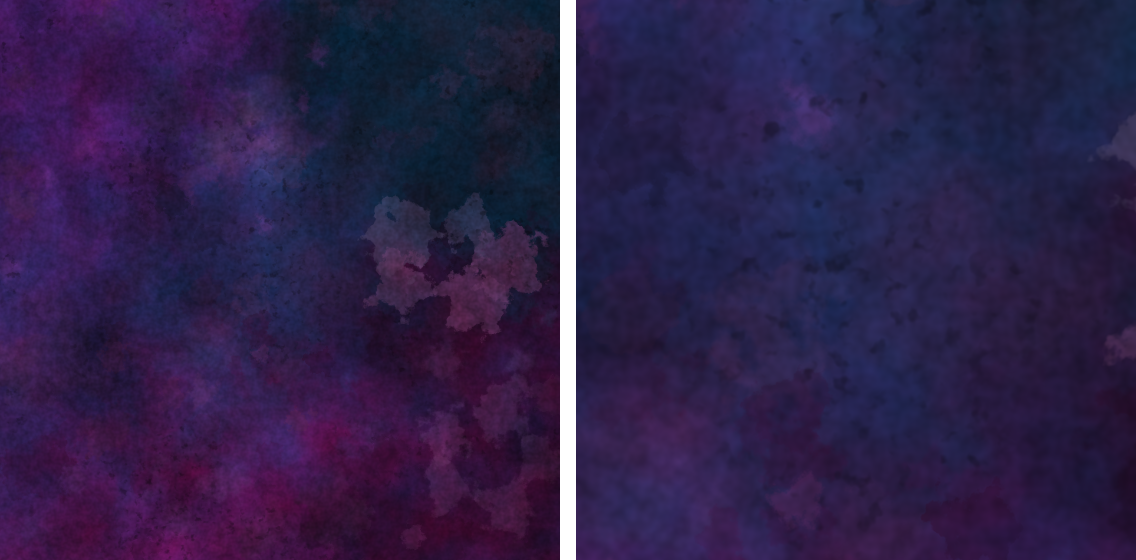
Left, the full canvas; right, a detail of the centre.
Give the GLSL for this background, as a WebGL 2 fragment shader.

```glsl
#version 300 es
precision highp float;

uniform vec2 u_resolution;
out vec4 fragColor;

const int WASH_COUNT = 6;
const vec2 WASH_CENTER[WASH_COUNT] = vec2[](
    vec2(0.17, 0.78), vec2(0.06, 0.45), vec2(0.40, 0.12),
    vec2(0.82, 0.24), vec2(0.84, 0.82), vec2(0.46, 0.56));
const vec3 WASH_COLOR[WASH_COUNT] = vec3[](
    vec3(0.25, 0.10, 0.36), vec3(0.19, 0.12, 0.33), vec3(0.31, 0.07, 0.30),
    vec3(0.18, 0.05, 0.19), vec3(0.06, 0.13, 0.21), vec3(0.12, 0.14, 0.29));
const float WASH_FOCUS = 24.0;
const float WARP_AMOUNT = 0.30;

const vec3 MAUVE = vec3(0.42, 0.23, 0.42);
const vec3 MIST = vec3(0.22, 0.25, 0.36);
const vec3 HUE_DRIFT = vec3(0.09, -0.04, -0.06);

const int BLOT_LAYERS = 3;
const float BLOT_CELLS = 5.0;
const float BLOT_SCALE_STEP = 1.9;
const float BLOT_DENSITY = 0.68;
const float BLOT_RAGGEDNESS = 0.65;

// Clusters of petals: center and spread, then radius, softness, cover, mist
const int CLUSTER_COUNT = 3;
const vec4 CLUSTER_PLACE[CLUSTER_COUNT] = vec4[](
    vec4(0.81, 0.53, 0.100, 0.065), vec4(0.46, 0.76, 0.05, 0.05), vec4(0.87, 0.18, 0.09, 0.08));
const vec4 CLUSTER_LOOK[CLUSTER_COUNT] = vec4[](
    vec4(0.058, 0.005, 0.58, 0.75), vec4(0.055, 0.02, 0.17, 0.3), vec4(0.048, 0.008, 0.27, 0.2));
const int PETAL_COUNT = 5;

const float BROAD_CONTRAST = 0.70;
const float CLOUD_CONTRAST = 0.45;
const float GRAIN_CONTRAST = 0.20;
const float FLECK_DARKNESS = 0.30;

vec2 hash2(vec2 cell) {
    uvec2 v = uvec2(ivec2(cell)) * 1664525u + 1013904u;
    for (int i = 0; i < 2; i++) {
        v.x += v.y * 1664525u;
        v.y += v.x * 1664525u;
        v ^= v >> 16u;
    }
    return vec2(v >> 8u) / exp2(24.0);
}

float cornerSlope(vec2 cell, vec2 offset) {
    float angle = 6.2832 * hash2(cell).x;
    return dot(vec2(cos(angle), sin(angle)), offset);
}

float gradientNoise(vec2 p) {
    vec2 cell = floor(p), f = p - cell;
    vec2 s = f * f * f * (f * (f * 6.0 - 15.0) + 10.0);
    vec2 e = vec2(1.0, 0.0);
    float low = mix(cornerSlope(cell, f), cornerSlope(cell + e, f - e), s.x);
    float high = mix(cornerSlope(cell + e.yx, f - e.yx), cornerSlope(cell + 1.0, f - 1.0), s.x);
    return mix(low, high, s.y);
}

float fbm(vec2 p, int octaves) {
    float sum = 0.0, amplitude = 0.6;
    for (int i = 0; i < octaves; i++) {
        sum += amplitude * gradientNoise(p);
        p = mat2(1.6, 1.2, -1.2, 1.6) * p + 17.3;
        amplitude *= 0.55;
    }
    return sum;
}

// Soft blend of the large colour areas
vec3 washColor(vec2 p) {
    vec4 sum = vec4(0.0);
    for (int i = 0; i < WASH_COUNT; i++) {
        vec2 d = p - WASH_CENTER[i];
        sum += exp(-WASH_FOCUS * dot(d, d)) * vec4(WASH_COLOR[i], 1.0);
    }
    return sum.rgb / sum.a;
}

// One layer of scattered ragged blots, painted over the colour below
vec3 paintBlots(vec3 color, vec2 p, float cells, float seed) {
    vec2 g = p * cells, home = floor(g);
    float ragged = BLOT_RAGGEDNESS * fbm(g * 2.6 + seed, 5);
    for (int i = 0; i < 9; i++) {
        vec2 cell = home + vec2(i % 3 - 1, i / 3 - 1);
        vec2 kind = hash2(cell + seed);
        if (kind.x > BLOT_DENSITY) continue;
        vec2 shape = hash2(cell + seed + 71.0);
        vec2 center = cell + 0.2 + 0.6 * hash2(cell + seed + 37.0);
        float radius = mix(0.20, 0.58, shape.x);
        float softness = mix(0.05, 0.30, shape.y * shape.y);
        float d = length(g - center) + ragged - radius;
        float cover = 1.0 - smoothstep(-softness, softness, d);
        vec3 tint = washColor(center / cells + 0.34 * (shape - 0.5));
        tint = mix(tint * mix(0.65, 1.25, shape.y), MAUVE, 0.35 * smoothstep(0.6, 1.0, kind.y));
        color = mix(color, tint, cover * mix(0.25, 0.60, kind.y));
    }
    return color;
}

// Pale petals around a center, cooler toward the upper left
vec3 paintCluster(vec3 color, vec2 p, float ragged, vec4 place, vec4 look) {
    for (int i = 0; i < PETAL_COUNT; i++) {
        float turn = 6.2832 * float(i) / float(PETAL_COUNT);
        vec2 jitter = hash2(place.xy * 100.0 + float(i * 7));
        vec2 ring = vec2(cos(turn), sin(turn)) * mix(0.75, 1.15, jitter.x);
        float d = length(p - place.xy - place.zw * ring) + ragged - look.x * mix(0.7, 1.15, jitter.y);
        float cover = 1.0 - smoothstep(-look.y, look.y, d);
        vec3 tint = mix(MAUVE, MIST, look.w * smoothstep(-0.2, 1.0, ring.y - ring.x));
        color = mix(color, tint, look.z * cover);
    }
    return color;
}

void main() {
    vec2 p = gl_FragCoord.xy / u_resolution.y;
    vec2 warp = vec2(fbm(p * 3.5, 5), fbm(p * 3.5 + 43.0, 5));
    vec3 color = washColor(p + WARP_AMOUNT * warp);

    float cells = BLOT_CELLS;
    for (int i = 0; i < BLOT_LAYERS; i++) {
        color = paintBlots(color, p, cells, 113.0 * float(i + 1));
        cells *= BLOT_SCALE_STEP;
    }
    float ragged = 0.075 * fbm(p * 21.0 + 5.0, 5);
    for (int i = 0; i < CLUSTER_COUNT; i++)
        color = paintCluster(color, p, ragged, CLUSTER_PLACE[i], CLUSTER_LOOK[i]);

    // Cloudy light, hue drift and fine grain
    float broad = fbm(p * 3.0 + 31.0, 2);
    float cloud = fbm(p * 8.0 + warp, 5);
    float grain = gradientNoise(p * 75.0) + 0.7 * gradientNoise(p * 170.0);
    color += HUE_DRIFT * fbm(p * 9.0 + 80.0, 4);
    color *= 1.0 + BROAD_CONTRAST * broad + CLOUD_CONTRAST * cloud + GRAIN_CONTRAST * grain;

    // Small dark flecks gathered in patches
    float fleck = smoothstep(0.08, 0.40, fbm(p * 62.0 + 21.0, 3));
    float patches = smoothstep(-0.10, 0.25, fbm(p * 5.0 + 61.0, 3));
    color *= 1.0 - FLECK_DARKNESS * fleck * patches;

    fragColor = vec4(clamp(color, 0.0, 1.0), 1.0);
}
```
